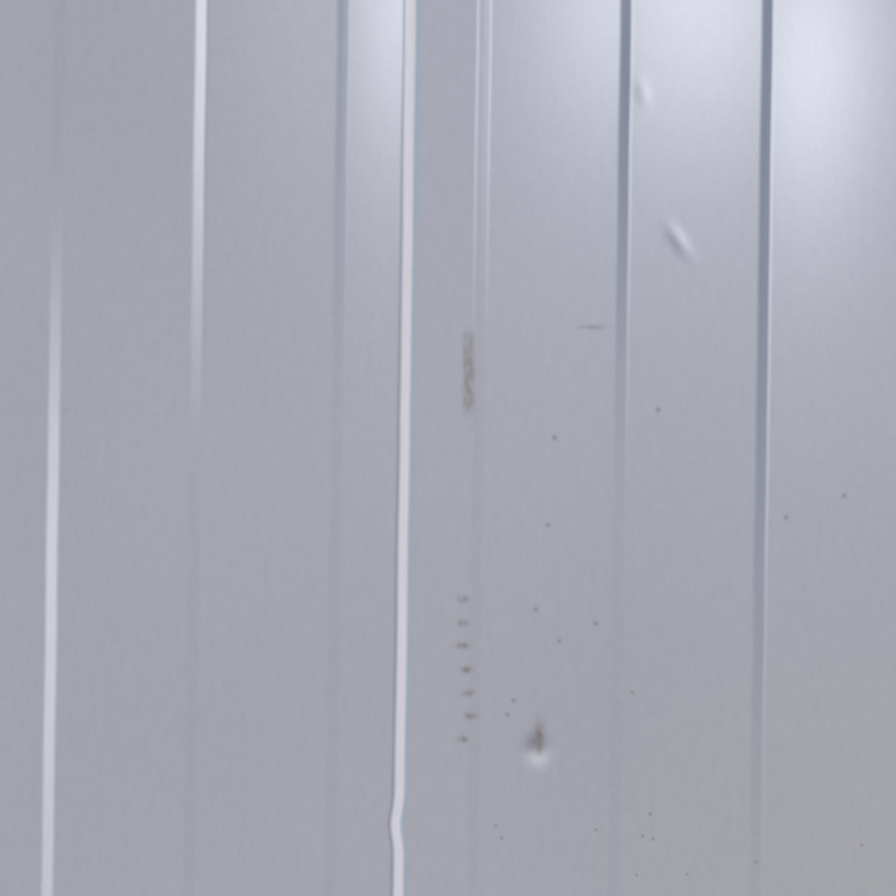
Write a WebGL 1 fragment shader that draws this texture.

```glsl
precision highp float;
uniform vec2 u_resolution;

#define STEEL vec3(0.637, 0.643, 0.682)
#define HAZE vec3(0.69, 0.71, 0.77)
#define GLARE vec3(0.89, 0.90, 0.95)
#define SHADE vec3(0.46, 0.49, 0.56)
#define DIRT vec3(0.45, 0.42, 0.41)
#define FIRST_RIB 0.067
#define RIB_PITCH 0.158
#define RIB_HALF 0.0062
#define SEAM_X 0.459
#define LEAN 0.0145
#define BLUR 0.0022
#define GRAIN 0.011

vec2 hash2(vec2 p) {
  vec2 k = vec2(dot(p, vec2(127.1, 311.7)), dot(p, vec2(269.5, 183.3)));
  return fract(sin(k) * 43758.5453);
}

float corner(vec2 cell, vec2 f, vec2 o) {
  return dot(hash2(cell + o) * 2.0 - 1.0, f - o);
}

float gradientNoise(vec2 p) {
  vec2 c = floor(p), f = fract(p);
  vec2 u = f * f * f * (f * (f * 6.0 - 15.0) + 10.0);
  return mix(mix(corner(c, f, vec2(0.0)), corner(c, f, vec2(1.0, 0.0)), u.x),
             mix(corner(c, f, vec2(0.0, 1.0)), corner(c, f, vec2(1.0)), u.x), u.y);
}

float stripe(float d, float halfWidth, float soft) {
  return 1.0 - smoothstep(halfWidth - soft, halfWidth + soft, abs(d));
}

float blob(vec2 d, vec2 radius) {
  d /= radius;
  return exp(-dot(d, d));
}

// Signed relief of a small dent, lit from one side
float dent(vec2 d, float angle, vec2 radius) {
  float c = cos(angle), s = sin(angle);
  d = vec2(c * d.x + s * d.y, c * d.y - s * d.x) / radius;
  return 2.3 * d.x * exp(-dot(d, d));
}

// Core tone, edge tone, lower and upper ends of the fade
vec4 ribLook(float i) {
  if (i < 0.5) return vec4(0.62, 0.0, -0.8, 0.4);
  if (i < 1.5) return vec4(0.80, -0.22, 0.42, 1.0);
  if (i < 2.5) return vec4(-0.38, 0.12, 0.5, 1.0);
  if (i < 3.5) return vec4(0.08, 0.42, 0.55, 0.95);
  if (i < 4.5) return vec4(-0.82, 0.5, 0.4, 0.95);
  return vec4(-0.85, 0.55, -0.1, 1.0);
}

// Glare on the panel right of a rib: centre x, radii, strength
vec4 panelGlare(float i) {
  if (i < 0.5) return vec4(0.2, 0.1, 0.2, 0.0);
  if (i < 1.5) return vec4(0.37, 0.1, 0.25, 0.17);
  if (i < 2.5) return vec4(0.45, 0.065, 0.2, 0.80);
  if (i < 3.5) return vec4(0.69, 0.10, 0.18, 0.72);
  if (i < 4.5) return vec4(0.78, 0.13, 0.19, 0.85);
  return vec4(0.905, 0.085, 0.19, 0.90);
}

void main() {
  vec2 p = gl_FragCoord.xy / u_resolution;
  float soft = max(BLUR, 1.0 / min(u_resolution.x, u_resolution.y));
  float x = p.x + LEAN * (1.0 - p.y) + 0.0008 * gradientNoise(vec2(3.0, p.y * 9.0));

  // Sheet tone with a cool haze toward the upper right
  vec3 col = STEEL + 0.012 * gradientNoise(p * vec2(5.0, 3.0));
  col.b -= 0.02 * smoothstep(0.5, 1.0, p.x) * (1.0 - smoothstep(0.0, 0.4, p.y));
  col = mix(col, HAZE, 0.5 * smoothstep(0.25, 1.0, p.y) * smoothstep(0.05, 0.75, p.x));

  // Glare held inside each panel
  for (float i = 0.0; i < 6.0; i += 1.0) {
    float left = FIRST_RIB + i * RIB_PITCH;
    float right = i == 2.0 ? SEAM_X : (i == 5.0 ? 2.0 : left + RIB_PITCH);
    float inside = smoothstep(left - soft, left + soft, x) * (1.0 - smoothstep(right - soft, right + soft, x));
    vec4 g = panelGlare(i);
    vec2 d = vec2(x - g.x, p.y - (i == 5.0 ? 0.94 : 1.02));
    float glow = 0.8 * blob(d, g.yz) + 0.2 * blob(d, g.yz * 2.0);
    col = mix(col, GLARE, inside * g.w * glow);
  }

  // Pressed ribs: core, pale edge and a faint remaining crease
  for (float i = 0.0; i < 6.0; i += 1.0) {
    float d = x - FIRST_RIB - i * RIB_PITCH;
    vec4 look = ribLook(i);
    float fade = smoothstep(look.z, look.w, p.y);
    if (i == 0.0) fade *= 1.0 - smoothstep(0.4, 0.85, p.y);
    float core = stripe(d, RIB_HALF, soft * 1.5);
    float edge = stripe(d - RIB_HALF - 0.001, 0.0018, soft);
    if (i == 3.0) edge += stripe(d + RIB_HALF + 0.001, 0.0018, soft);
    col = mix(col, SHADE, 0.07 * core * (1.0 - fade));
    col = mix(col, look.x > 0.0 ? GLARE : SHADE, abs(look.x) * fade * core);
    col = mix(col, look.y > 0.0 ? GLARE : SHADE, abs(look.y) * fade * edge);
  }

  // Overlapping seam with a kink near the foot
  float seam = x - SEAM_X + 0.004 * blob(vec2(0.0, p.y - 0.08), vec2(1.0, 0.02));
  col = mix(col, SHADE, 0.35 * stripe(seam + 0.0075, 0.002, soft));
  col = mix(col, vec3(0.60, 0.66, 0.73), 0.65 * stripe(seam - 0.008, 0.003, soft));
  col = mix(col, vec3(0.82, 0.81, 0.85), 0.9 * stripe(seam, 0.0052, soft * 1.3));

  // Dents and scuffs
  float relief = dent(p - vec2(0.757, 0.732), 0.6, vec2(0.008, 0.02))
               + 0.7 * dent(p - vec2(0.717, 0.897), 0.2, vec2(0.008, 0.015))
               + 1.3 * dent(p - vec2(0.599, 0.163), -1.4, vec2(0.013, 0.012));
  col += 0.09 * relief;
  float ragged = 0.7 + 0.8 * gradientNoise(p * vec2(160.0, 90.0));
  float scuff = 0.5 * stripe(p.x - 0.523, 0.006, 0.004) * stripe(p.y - 0.584, 0.043, 0.012)
              + 0.4 * blob(p - vec2(0.662, 0.635), vec2(0.015, 0.003))
              + 0.8 * blob(p - vec2(0.602, 0.178), vec2(0.005, 0.018));
  col = mix(col, DIRT, clamp(scuff * ragged, 0.0, 1.0));

  // Dirt specks: a short column, then a loose scatter
  for (float i = 0.0; i < 28.0; i += 1.0) {
    vec2 h = hash2(vec2(i, 7.3));
    bool column = i < 7.0;
    vec2 at = column ? vec2(0.513 + 0.014 * h.x, 0.175 + 0.026 * i) : vec2(0.55 + 0.42 * h.x, 0.02 + 0.55 * h.y * h.y);
    vec2 size = column ? vec2(0.003 + 0.005 * h.y, 0.004) : vec2(0.0015 + 0.0015 * h.y);
    col = mix(col, DIRT, (column ? 0.7 * ragged : 0.4) * blob(p - at, size));
  }

  // Fine grain, slightly drawn out along the sheet
  col += GRAIN * (gradientNoise(p * vec2(230.0, 150.0)) + gradientNoise(p * vec2(120.0, 45.0)));
  gl_FragColor = vec4(clamp(col, 0.0, 1.0), 1.0);
}
```
